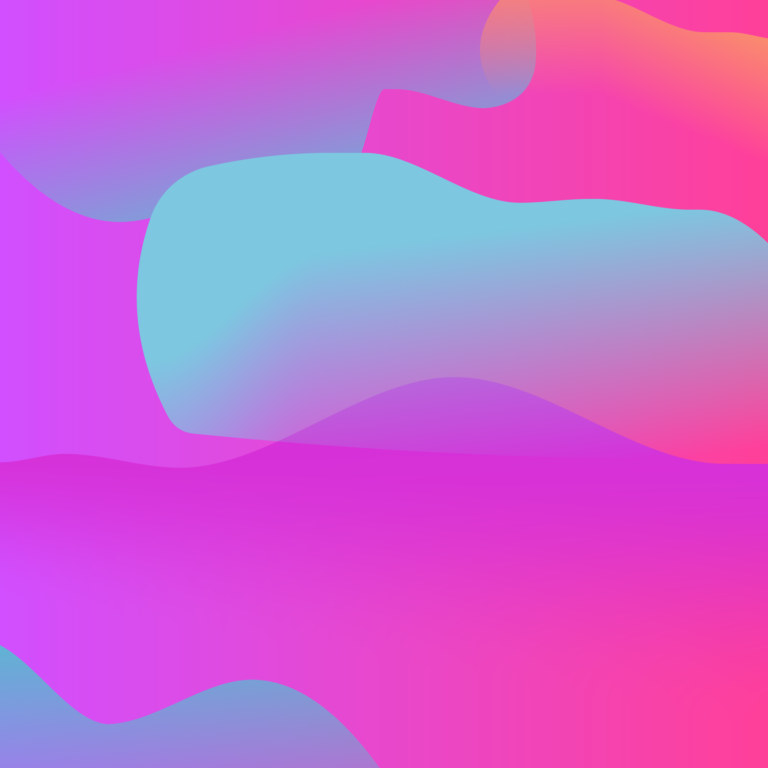
A WebGL 1 fragment shader for this background:

```glsl
precision highp float;

uniform vec2 u_resolution;

const vec3 VIOLET = vec3(0.82, 0.31, 1.0);
const vec3 PINK = vec3(1.0, 0.25, 0.6);
const vec3 MAGENTA = vec3(0.84, 0.19, 0.85);
const vec3 ORANGE = vec3(0.98, 0.55, 0.43);
const vec3 SKY = vec3(0.49, 0.78, 0.88);
const vec3 DUSK = vec3(0.5, 0.62, 0.85);
const vec3 LAGOON = vec3(0.38, 0.7, 0.83);

float square(float v) {
  return v * v;
}

// Smooth change of height between two positions
float bend(float x, float from, float to, float height) {
  return height * smoothstep(from, to, x);
}

// Intersection of two shapes with a rounded corner
float roundMax(float a, float b, float radius) {
  float h = max(radius - abs(a - b), 0.0) / radius;
  return max(a, b) + 0.25 * radius * h * h;
}

float cover(float d, float pixel) {
  return 1.0 - smoothstep(-pixel, pixel, d);
}

vec3 tint(vec3 base, vec3 paint, float strength) {
  return mix(base, paint, clamp(strength, 0.0, 1.0));
}

// Shapes: negative inside
float cornerBlob(vec2 p) {
  float lower = 0.711 + 3.73 * square(min(p.x - 0.156, 0.0))
    + bend(p.x, 0.156, 0.4, 0.074)
    + bend(p.x, 0.46, 0.501, 0.099)
    - bend(p.x, 0.515, 0.632, 0.025);
  float right = 0.698 - 2.4 * square(p.y - 0.935);
  return roundMax(lower - p.y, p.x - right, 0.06);
}

float orangeCloud(vec2 p) {
  float upper = 1.006 - bend(p.x, 0.768, 0.918, 0.048)
    - bend(p.x, 0.95, 1.02, 0.01);
  float left = 0.625 + 6.1 * square(p.y - 0.935);
  return max(p.y - upper, left - p.x);
}

float skyPanel(vec2 p) {
  float upper = 0.801 - 0.7 * square(min(p.x - 0.43, 0.0))
    - bend(p.x, 0.475, 0.677, 0.065)
    + bend(p.x, 0.677, 0.768, 0.005)
    - bend(p.x, 0.775, 0.898, 0.014)
    - 5.5 * square(max(p.x - 0.911, 0.0));
  float lower = 0.402 + 0.077 * square(p.x - 0.911);
  float left = 0.178 + 1.69 * square(p.y - 0.613);
  float d = roundMax(p.y - upper, left - p.x, 0.045);
  return roundMax(d, lower - p.y, 0.02);
}

float magentaWave(vec2 p) {
  return p.y - 0.398 - bend(p.x, 0.0, 0.085, 0.011)
    + bend(p.x, 0.085, 0.234, 0.018)
    - bend(p.x, 0.234, 0.592, 0.118)
    + bend(p.x, 0.592, 0.944, 0.113);
}

float lagoonWave(vec2 p) {
  return p.y - 0.167 + bend(p.x, -0.026, 0.143, 0.11)
    - bend(p.x, 0.137, 0.328, 0.058)
    + 4.15 * square(max(p.x - 0.328, 0.0));
}

vec3 scene(vec2 p, float pixel) {
  vec3 ground = mix(VIOLET, PINK, p.x);

  // Upper shapes
  float dusk = 0.3 + 1.23 * p.x + 4.6 * (0.805 - p.y);
  vec3 color = mix(ground, tint(ground, DUSK, dusk), cover(cornerBlob(p), pixel));
  float glow = 0.75 - 6.1 * (1.0 - p.y) + 2.5 * max(p.x - 0.78, 0.0);
  color = mix(color, tint(color, ORANGE, glow), cover(orangeCloud(p), pixel));

  // Central panel fading into the ground
  float panel = cover(skyPanel(p), pixel);
  float haze = 0.5 - 0.384 * (p.x - 0.39) + 3.07 * (p.y - 0.505);
  float sideHaze = 0.35 * (1.0 - smoothstep(0.2, 0.42, p.x));
  color = mix(color, tint(ground, SKY, haze + sideHaze), panel);

  // Translucent wave, tinted where it crosses the panel
  float depth = smoothstep(0.219 - 0.17 * p.x, 0.427, p.y);
  vec3 wave = mix(ground, MAGENTA, depth);
  wave = mix(wave, tint(wave, SKY, 0.8 * haze), panel);
  color = mix(color, wave, cover(magentaWave(p), pixel));

  // Lower corner
  float lagoon = 0.95 - 0.15 * p.x + 3.07 * (p.y - 0.141);
  return mix(color, tint(ground, LAGOON, lagoon), cover(lagoonWave(p), pixel));
}

void main() {
  float pixel = 0.7 / min(u_resolution.x, u_resolution.y);
  vec3 sum = vec3(0.0);
  // Subpixel grid for steep edges
  for (int i = 0; i < 9; i++) {
    vec2 cell = vec2(mod(float(i), 3.0), floor(float(i) / 3.0));
    vec2 offset = (cell - 1.0) / 3.0;
    sum += scene((gl_FragCoord.xy + offset) / u_resolution, pixel);
  }
  gl_FragColor = vec4(sum / 9.0, 1.0);
}
```
